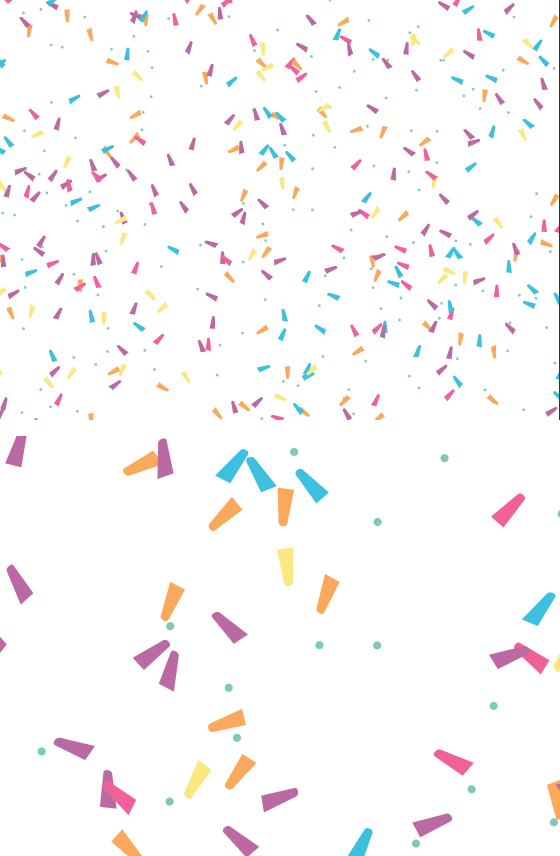
Top, the full canvas; bottom, a detail of the centre.
This pattern is drawn by a WebGL 1 fragment shader. Its source:

```glsl
precision highp float;
// Slim tapered candy sprinkles and small mint dots strewn over white, with
// a hairline rule on the right edge. Several jittered grids are stacked so
// pieces overlap, and smooth noise varies their density. Unit: canvas height.

uniform vec2 u_resolution;

#define LAYERS 4
#define SPRINKLE_CELL 0.1
#define SPRINKLE_CHANCE 0.58
#define HALF_LENGTH 0.0149
#define WIDE_HALF 0.0066
#define NARROW_HALF 0.0032
#define TILT_SPREAD 1.25
#define DOT_CELL 0.07
#define DOT_CHANCE 0.55
#define DOT_RADIUS 0.0032
#define CLUMP_CONTRAST 0.5
#define RULE_WIDTH 0.0024

const vec3 WHITE  = vec3(1.0);
const vec3 PURPLE = vec3(0.73, 0.41, 0.64);
const vec3 PINK   = vec3(0.94, 0.38, 0.60);
const vec3 CYAN   = vec3(0.24, 0.75, 0.88);
const vec3 ORANGE = vec3(0.98, 0.66, 0.36);
const vec3 YELLOW = vec3(0.98, 0.91, 0.50);
const vec3 MINT   = vec3(0.50, 0.79, 0.71);
const vec3 DARK   = vec3(0.20);

// Three random values from a cell and a seed.
vec3 hash3(vec2 cell, float seed) {
  vec3 p = fract(vec3(cell, seed) * vec3(0.1031, 0.1030, 0.0973));
  p += dot(p, p.yxz + 33.33);
  return fract((p.xxy + p.yxx) * p.zyx);
}

// Smooth density offset around zero.
float clump(vec2 p) {
  p *= 5.0;
  vec2 cell = floor(p);
  vec2 f = smoothstep(0.0, 1.0, fract(p));
  float low = mix(hash3(cell, 3.0).x, hash3(cell + vec2(1.0, 0.0), 3.0).x, f.x);
  float high = mix(hash3(cell + vec2(0.0, 1.0), 3.0).x, hash3(cell + 1.0, 3.0).x, f.x);
  return (mix(low, high, f.y) - 0.5) * CLUMP_CONTRAST;
}

// Antialiased coverage of a signed distance.
float coverage(float dist) {
  return clamp(0.5 - dist * u_resolution.y, 0.0, 1.0);
}

// Taper along y: flat wide end at +y, rounded narrow end at -y.
float sprinkleDistance(vec2 p) {
  float along = clamp(0.5 + 0.5 * p.y / HALF_LENGTH, 0.0, 1.0);
  float halfWidth = mix(NARROW_HALF, WIDE_HALF, along);
  float corner = mix(NARROW_HALF * 0.8, 0.0005, along);
  vec2 q = abs(p) - vec2(halfWidth, HALF_LENGTH) + corner;
  return min(max(q.x, q.y), 0.0) + length(max(q, 0.0)) - corner;
}

vec3 sprinkleColor(float pick) {
  if (pick < 0.25) return PURPLE;
  if (pick < 0.46) return PINK;
  if (pick < 0.66) return CYAN;
  if (pick < 0.83) return ORANGE;
  return YELLOW;
}

vec3 addDots(vec3 color, vec2 p) {
  vec2 home = floor(p / DOT_CELL);
  for (int j = -1; j <= 1; j++) {
    for (int i = -1; i <= 1; i++) {
      vec2 cell = home + vec2(float(i), float(j));
      vec3 rnd = hash3(cell, 71.0);
      vec2 center = (cell + rnd.xy) * DOT_CELL;
      float visible = step(rnd.z, DOT_CHANCE + clump(center));
      color = mix(color, MINT, coverage(length(p - center) - DOT_RADIUS) * visible);
    }
  }
  return color;
}

// Each grid is shifted so that cell borders do not line up.
vec3 addSprinkles(vec3 color, vec2 p, vec2 shift, float seed) {
  vec2 home = floor((p + shift) / SPRINKLE_CELL);
  for (int j = -1; j <= 1; j++) {
    for (int i = -1; i <= 1; i++) {
      vec2 cell = home + vec2(float(i), float(j));
      vec3 place = hash3(cell, seed);
      vec3 look = hash3(cell, seed + 5.0);
      vec2 center = (cell + place.xy) * SPRINKLE_CELL - shift;

      // Orange and yellow point their wide end up, the others down.
      float upright = look.x < 0.66 ? -1.0 : 1.0;
      float tilt = (look.y * 2.0 - 1.0) * TILT_SPREAD;
      vec2 axis = upright * vec2(sin(tilt), cos(tilt));

      vec2 offset = p - center;
      vec2 local = vec2(dot(offset, vec2(axis.y, -axis.x)), dot(offset, axis));
      local.y += local.x * (look.z - 0.5) * 0.6; // slanted ends
      float visible = step(place.z, SPRINKLE_CHANCE + clump(center));
      float mask = coverage(sprinkleDistance(local)) * visible;
      color = mix(color, sprinkleColor(look.x), mask);
    }
  }
  return color;
}

void main() {
  vec2 p = gl_FragCoord.xy / u_resolution.y;
  vec3 color = addDots(WHITE, p);
  for (int layer = 0; layer < LAYERS; layer++) {
    float n = float(layer);
    color = addSprinkles(color, p, n * vec2(0.537, 0.371), 13.0 + n * 17.0);
  }
  float edge = u_resolution.x / u_resolution.y;
  color = mix(color, DARK, coverage(edge - RULE_WIDTH - p.x));
  gl_FragColor = vec4(color, 1.0);
}
```
